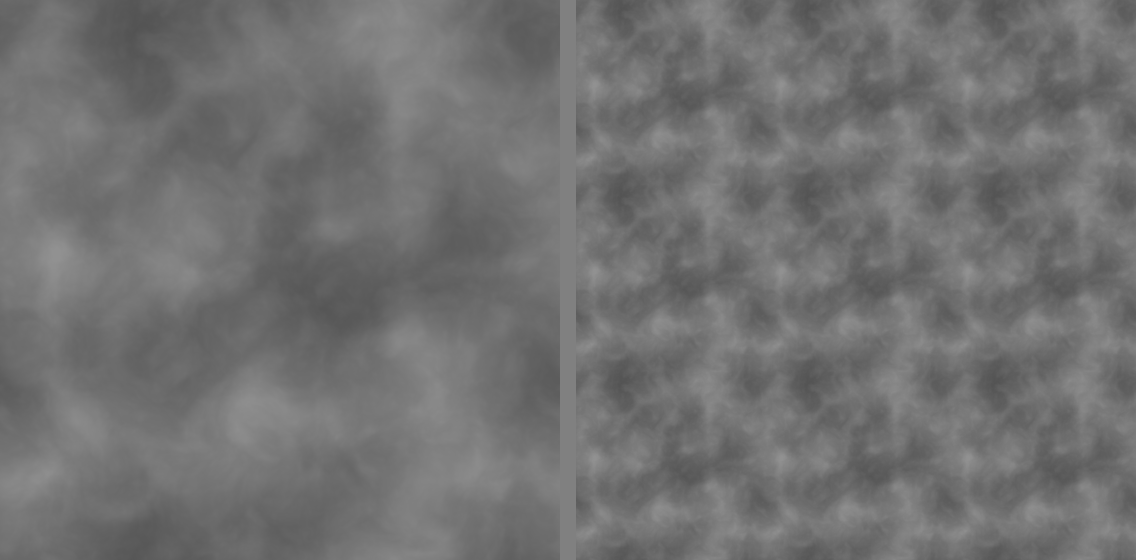
Left: one tile. Right: repeated 3 by 3.
This texture is drawn by a Shadertoy shader. Its source:

```glsl
// Soft grey clouds that tile: wrapped gradient noise summed over octaves.
// A gentle domain warp bends the large masses, and the finer octaves are
// partly folded into puffs separated by faint dark creases.

const float BASE_CELLS = 4.0;   // whole cells across the tile
const int OCTAVES = 6;
const float MEAN_GREY = 0.442;
const float CONTRAST = 0.175;
const float WARP_AMOUNT = 0.03;
const float PUFFINESS = 0.4;

// Unit gradient with a random direction
vec2 randomDirection(vec2 cell, float seed) {
    float h = fract(sin(dot(cell, vec2(127.1, 311.7)) + seed * 74.7) * 43758.5453);
    return vec2(cos(6.28319 * h), sin(6.28319 * h));
}

float cornerValue(vec2 cell, vec2 corner, vec2 local, float period, float seed) {
    vec2 wrapped = mod(cell + corner, period);
    return dot(randomDirection(wrapped, seed), local - corner);
}

// Gradient noise repeating after a whole number of cells
float wrappedNoise(vec2 p, float period, float seed) {
    vec2 cell = floor(p);
    vec2 f = fract(p);
    vec2 fade = f * f * f * (f * (f * 6.0 - 15.0) + 10.0);
    float a = cornerValue(cell, vec2(0.0, 0.0), f, period, seed);
    float b = cornerValue(cell, vec2(1.0, 0.0), f, period, seed);
    float c = cornerValue(cell, vec2(0.0, 1.0), f, period, seed);
    float d = cornerValue(cell, vec2(1.0, 1.0), f, period, seed);
    return mix(mix(a, b, fade.x), mix(c, d, fade.x), fade.y);
}

// Folding makes round bright puffs with dark creases, centred near zero
float puff(float n, float amount) {
    float folded = 2.0 * sqrt(n * n + 0.0004) - 0.35;
    return mix(n, folded, amount);
}

float clouds(vec2 uv, float cells, float seed) {
    float sum = 0.0;
    float amplitude = 1.0;
    for (int i = 0; i < OCTAVES; i++) {
        float octave = float(i);
        vec2 shift = vec2(0.37, 0.71) * (octave + 1.0);
        float n = wrappedNoise(uv * cells + shift, cells, seed + octave);
        sum += amplitude * puff(n, i == 0 ? 0.0 : PUFFINESS);
        amplitude *= 0.52;
        cells *= 2.0;
    }
    return sum;
}

vec2 warp(vec2 uv, float cells, float amount) {
    float x = wrappedNoise(uv * cells, cells, 21.0);
    float y = wrappedNoise(uv * cells, cells, 34.0);
    return uv + amount * vec2(x, y);
}

void mainImage(out vec4 fragColor, in vec2 fragCoord) {
    vec2 uv = fragCoord / iResolution.xy;

    // Cloud masses plus a weak, broader drift of light
    vec2 bent = warp(uv, 8.0, WARP_AMOUNT);
    float density = clouds(bent, BASE_CELLS, 3.0);
    density += 0.35 * wrappedNoise(uv * 2.0 + 0.4, 2.0, 11.0);

    float grey = clamp(MEAN_GREY + CONTRAST * density, 0.31, 0.57);
    fragColor = vec4(vec3(grey), 1.0);
}
```
